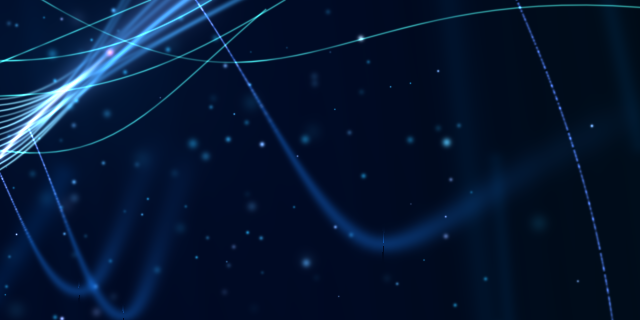
This background is drawn by a Shadertoy shader. Its source:

```glsl
// Glowing fibres and soft light ribbons sweeping over a deep navy field of drifting sparks.

float hash(vec2 p) {
    p = fract(p * vec2(123.34, 456.21));
    p += dot(p, p + 45.32);
    return fract(p.x * p.y);
}

// One-dimensional gradient noise, about -0.5 to 0.5
float noise(float x) {
    float i = floor(x), f = x - i;
    float a = hash(vec2(i, 3.7)) * 2.0 - 1.0;
    float b = hash(vec2(i + 1.0, 3.7)) * 2.0 - 1.0;
    return mix(a * f, b * (f - 1.0), f * f * (3.0 - 2.0 * f));
}

vec2 bezier(vec2 a, vec2 b, vec2 c, vec2 d, float t) {
    float s = 1.0 - t;
    return s * s * s * a + 3.0 * s * s * t * b + 3.0 * s * t * t * c + t * t * t * d;
}

// Distance along a segment: x = distance, y = position from 0 to 1
vec2 segment(vec2 p, vec2 a, vec2 b) {
    vec2 ab = b - a;
    float h = clamp(dot(p - a, ab) / dot(ab, ab), 0.0, 1.0);
    return vec2(length(p - a - ab * h), h);
}

// Distance to a cubic curve and the curve parameter at the nearest point
vec2 curve(vec2 p, vec2 a, vec2 b, vec2 c, vec2 d) {
    vec2 best = vec2(9.0, 0.0), last = a;
    for (int i = 1; i <= 22; i++) {
        vec2 next = bezier(a, b, c, d, float(i) / 22.0);
        vec2 s = segment(p, last, next);
        if (s.x < best.x) best = vec2(s.x, (float(i - 1) + s.y) / 22.0);
        last = next;
    }
    return best;
}

// Soft line that never gets thinner than a pixel
float stroke(float d, float width) {
    float w = max(width, 0.7 / iResolution.y);
    return exp(-d * d / (w * w));
}

// Sparkling thread that swells into a soft blue ribbon
vec3 ribbon(vec2 c, float width) {
    float glint = smoothstep(-0.2, 0.3, noise(c.y * 90.0));
    vec3 tip = vec3(0.16, 0.25, 0.5) + vec3(0.4, 0.4, 0.45) * glint;
    vec3 tint = mix(tip, vec3(0.03, 0.15, 0.28), smoothstep(0.0, 0.45, c.y));
    return tint * stroke(c.x, mix(0.003, width, smoothstep(0.1, 1.0, c.y))) * step(c.y, 0.9999);
}

// Continuation of a ribbon that widens and fades out
vec3 tail(vec2 c, float width, float spread) {
    float fade = mix(1.0, 0.22, smoothstep(0.0, 0.8, c.y)) * smoothstep(1.0, 0.8, c.y);
    return vec3(0.03, 0.15, 0.28) * fade * stroke(c.x, width + spread * c.y) * step(0.0001, c.y);
}

vec3 thread(vec2 c) {
    float glow = 0.75 + 1.1 * noise(c.y * 9.0 + 2.0);
    return vec3(0.2, 0.62, 0.56) * glow * stroke(c.x, 0.003);
}

// Scattered round sparks, thinning out to the right
vec3 sparks(vec2 p, float cell, float radius, float amount, float seed) {
    vec3 sum = vec3(0.0);
    for (int k = 0; k < 9; k++) {
        vec2 q = floor(p / cell) + vec2(k % 3 - 1, k / 3 - 1), s = q + seed;
        vec2 centre = (q + vec2(hash(s + 1.3), hash(s + 2.9))) * cell;
        float density = amount * mix(1.0, 0.1, smoothstep(0.7, 1.8, centre.x));
        vec3 tint = mix(vec3(0.08, 0.36, 0.46), vec3(0.6, 0.65, 0.9), pow(hash(s + 8.7), 4.0));
        float size = radius * (0.4 + hash(s + 5.1));
        sum += tint * step(hash(s), density) * stroke(length(p - centre), size) * (0.3 + hash(s + 4.4));
    }
    return sum;
}

void mainImage(out vec4 fragColor, in vec2 fragCoord) {
    // Canvas units: height 1, width 2
    vec2 p = fragCoord / iResolution.xy * vec2(2.0, 1.0);

    // Navy field with faint hanging streaks
    vec3 col = mix(vec3(0.0, 0.035, 0.135), vec3(0.0, 0.048, 0.1), smoothstep(0.9, 2.0, p.x));
    col += vec3(0.0, 0.015, 0.03) * noise(p.x * 11.0 + p.y * 1.5);
    col += vec3(0.01, 0.08, 0.12) * exp(-3.5 * length(p - vec2(0.25, 0.8)));
    col += vec3(0.0, 0.03, 0.05) * stroke(segment(p, vec2(1.40, 1.0), vec2(1.52, 0.0)).x, 0.04);
    col += vec3(0.0, 0.03, 0.05) * stroke(segment(p, vec2(1.55, 0.5), vec2(1.59, 0.0)).x, 0.025);
    col += vec3(0.0, 0.035, 0.06) * stroke(segment(p, vec2(1.9, 1.0), vec2(2.0, 0.55)).x, 0.03);
    col += vec3(0.0, 0.05, 0.1) * stroke(segment(p, vec2(-0.02, 0.08), vec2(0.2, 0.45)).x, 0.04);

    // Sweeping ribbons and their fading tails
    vec2 low = vec2(1.198, 0.237), dip = vec2(0.247, 0.089), base = vec2(0.385, 0.013);
    col += ribbon(curve(p, vec2(0.612, 1.0), vec2(0.846, 0.661), vec2(1.016, 0.237), low), 0.027);
    col += tail(curve(p, low, vec2(1.354, 0.237), vec2(1.563, 0.466), vec2(2.1, 0.7)), 0.027, 0.035);
    col += ribbon(curve(p, vec2(0.0, 0.458), vec2(0.091, 0.258), vec2(0.156, 0.089), dip), 0.018);
    col += tail(curve(p, dip, vec2(0.339, 0.089), vec2(0.39, 0.375), vec2(0.52, 0.61)), 0.018, 0.03);
    col += ribbon(curve(p, vec2(0.091, 0.596), vec2(0.208, 0.336), vec2(0.286, 0.01), base), 0.02);
    col += tail(curve(p, base, vec2(0.469, 0.013), vec2(0.495, 0.297), vec2(0.625, 0.583)), 0.02, 0.03);
    vec2 far = curve(p, vec2(1.615, 1.0), vec2(1.732, 0.727), vec2(1.849, 0.44), vec2(1.914, 0.0));
    col += vec3(0.25, 0.36, 0.68) * max(0.0, 0.65 + 2.0 * noise(far.y * 90.0)) * stroke(far.x, 0.004);

    // Teal threads
    vec2 sag = vec2(0.737, 0.805);
    col += 0.6 * thread(curve(p, vec2(0.1, 1.02), vec2(0.365, 0.857), vec2(0.56, 0.802), sag));
    col += thread(curve(p, sag, vec2(1.094, 0.812), vec2(1.354, 1.026), vec2(2.0, 0.977)));
    col += thread(curve(p, vec2(0.0, 0.805), vec2(0.16, 0.87), vec2(0.3, 0.93), vec2(0.47, 1.0)));
    col += thread(curve(p, vec2(0.0, 0.81), vec2(0.25, 0.81), vec2(0.44, 0.87), vec2(0.66, 1.0)));
    col += thread(curve(p, vec2(0.0, 0.7), vec2(0.35, 0.71), vec2(0.56, 0.8), vec2(0.89, 1.0)));
    col += thread(curve(p, vec2(0.0, 0.53), vec2(0.36, 0.48), vec2(0.48, 0.67), vec2(0.83, 0.97)));

    // Fibres gather into a white core, then spread into a dim spray
    vec2 beam = curve(p, vec2(0.0, 0.51), vec2(0.13, 0.67), vec2(0.28, 0.78), vec2(0.58, 1.02));
    col += vec3(0.15, 0.2, 0.3) * stroke(beam.x, 0.02 + 0.06 * beam.y);
    col += vec3(0.75, 0.75, 0.8) * smoothstep(0.85, 0.3, beam.y) * stroke(beam.x, 0.007);
    for (int i = 0; i < 13 && p.x < 1.0; i++) {
        float f = float(i) / 12.0, h = hash(vec2(f, 1.7));
        vec2 c = curve(p, vec2(0.0, 0.69 - 0.22 * f), vec2(0.17, 0.7 - 0.13 * f), vec2(0.3, 0.84 - 0.08 * h), vec2(0.4 + 0.5 * h, 1.03));
        vec3 tint = mix(vec3(0.5, 0.75, 0.76), vec3(0.07, 0.18, 0.25), smoothstep(0.15, 0.6, c.y));
        col += tint * stroke(c.x, 0.003 + 0.006 * c.y) * (0.5 + 0.5 * hash(vec2(f, 6.1)));
    }

    // Sparks in three sizes, then a few bright glints
    col += sparks(p, 0.09, 0.006, 0.36, 11.0) + 0.6 * sparks(p, 0.11, 0.011, 0.32, 27.0);
    col += 0.2 * sparks(p, 0.15, 0.022, 0.4, 43.0);
    col += vec3(0.7, 0.3, 0.6) * stroke(length(p - vec2(0.344, 0.836)), 0.011);
    col += vec3(0.6, 0.7, 0.75) * stroke(length(p - vec2(1.128, 0.88)), 0.009);
    col += vec3(0.25, 0.55, 0.65) * stroke(length(p - vec2(1.396, 0.555)), 0.013);
    fragColor = vec4(clamp(col, 0.0, 1.0), 1.0);
}
```
